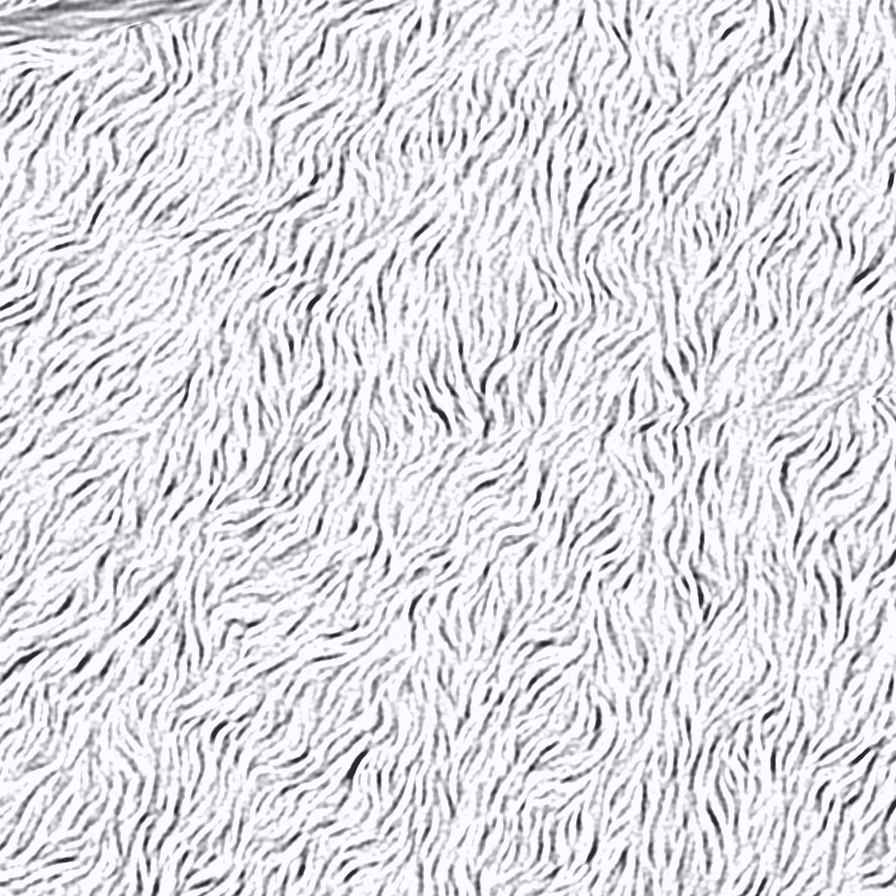
Write a three.js fragment shader that draws this texture.

```glsl
// Embossed, hide-like surface: short dark ink strokes on white, combed by a flow field.
// Strokes come from summed wave packets scattered in cells and turned along the flow;
// gradient noise bends the flow, varies the contrast and adds a fine grain.

varying vec2 vUv;

const float TAU = 6.2831853;

vec2 hash2(vec2 p) {
  vec3 q = fract(p.xyx * vec3(0.1031, 0.1030, 0.0973));
  q += dot(q, q.yzx + 33.33);
  return fract((q.xx + q.yz) * q.zy);
}

float cornerSlope(vec2 cell, vec2 corner, vec2 f) {
  float angle = TAU * hash2(cell + corner).x;
  return dot(vec2(cos(angle), sin(angle)), f - corner);
}

float gradientNoise(vec2 p) {
  vec2 cell = floor(p);
  vec2 f = p - cell;
  vec2 w = f * f * f * (f * (f * 6.0 - 15.0) + 10.0);
  float low = mix(cornerSlope(cell, vec2(0.0), f), cornerSlope(cell, vec2(1.0, 0.0), f), w.x);
  float high = mix(cornerSlope(cell, vec2(0.0, 1.0), f), cornerSlope(cell, vec2(1.0), f), w.x);
  return mix(low, high, w.y);
}

// Direction of the strokes: steep at the right, more slanted at the lower left
float flowAngle(vec2 uv, float crease, float fold) {
  float angle = 0.82 + 0.45 * smoothstep(0.1, 0.65, uv.x + 0.25 * uv.y);
  angle += 1.1 * gradientNoise(uv * 5.0 + 3.7) + 1.3 * gradientNoise(uv * 15.0 + 21.3);
  return mix(mix(angle, 0.35, 0.7 * crease), 0.17, fold);
}

// Sum of wave packets near p, scaled to a deviation of about one
float strokes(vec2 p, float angle) {
  vec2 home = floor(p);
  float sum = 0.0;
  for (int j = -1; j <= 1; j++) {
    for (int i = -1; i <= 1; i++) {
      vec2 cell = home + vec2(float(i), float(j));
      for (int k = 0; k < 8; k++) {
        vec2 seed = cell + float(k) * vec2(41.3, 17.7);
        vec2 d = p - cell - hash2(seed + 5.1);
        float taper = 1.0 - dot(d, d);
        if (taper > 0.0) {
          vec2 rnd = hash2(seed + 63.9);
          float turn = angle + 0.6 * (rnd.x - 0.5);
          vec2 along = vec2(cos(turn), sin(turn));
          float u = dot(d, vec2(along.y, -along.x)) / 0.16;
          float v = dot(d, along) / 0.45;
          float waves = mix(1.7, 2.7, fract(rnd.x * 7.0 + rnd.y)) * 0.16;
          sum += taper * exp(-0.5 * (u * u + v * v)) * cos(TAU * (waves * u + rnd.y));
        }
      }
    }
  }
  return sum / 0.86;
}

void main() {
  vec2 uv = vUv;

  // Faint crease at the right, and a grey fold across the upper left corner
  float creaseOffset = uv.y - 0.51 - 0.15 * (uv.x - 0.6);
  float crease = exp(-pow(creaseOffset / 0.014, 2.0)) * smoothstep(0.5, 0.66, uv.x);
  float foldOffset = uv.y - 0.968 - 0.16 * uv.x;
  float fold = smoothstep(0.028, 0.012, abs(foldOffset)) * smoothstep(0.32, 0.16, uv.x);

  // Ink strokes with uneven strength and a fine grain
  float ink = strokes(uv * 30.0, flowAngle(uv, crease, fold));
  ink *= 1.0 + 0.8 * gradientNoise(uv * 10.0 + 47.0);
  ink += 1.2 * gradientNoise(uv * 150.0);

  // Long streaks shade the fold
  float streaks = gradientNoise(vec2(uv.x * 7.0, foldOffset * 130.0) + 11.0);
  ink = mix(ink, 0.8 + 0.45 * ink + 2.0 * streaks, fold);
  ink += 0.2 * crease;

  // Highlights clip to white paper, hollows fall to cool dark grey
  float tone = clamp(0.955 - 0.26 * ink, 0.16, 0.985);
  gl_FragColor = vec4(tone + vec3(-0.004, 0.0, 0.011), 1.0);
}
```
